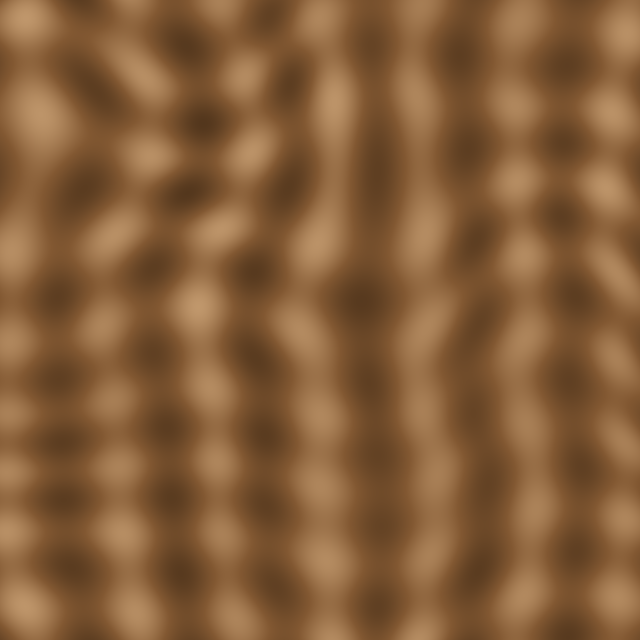
Write a three.js fragment shader that draws this texture.

```glsl
// Soft brown ripples: wavering upright bands broken into blurred beads.
varying vec2 vUv;

const float TAU = 6.2831853;
const float BAND_COUNT = 6.5;
const float BEAD_COUNT = 7.5;
const vec3 DARK_BROWN = vec3(0.32, 0.21, 0.11);
const vec3 MID_BROWN = vec3(0.51, 0.345, 0.195);
const vec3 PALE_TAN = vec3(0.75, 0.59, 0.42);

float hash(vec2 cell) {
  vec3 p = fract(vec3(cell.xyx) * 0.1031);
  p += dot(p, p.yzx + 33.33);
  return fract((p.x + p.y) * p.z);
}

// Smooth value noise from -1 to 1
float noise(vec2 p) {
  vec2 cell = floor(p);
  vec2 f = fract(p);
  vec2 s = f * f * f * (f * (f * 6.0 - 15.0) + 10.0);
  float low = mix(hash(cell), hash(cell + vec2(1.0, 0.0)), s.x);
  float high = mix(hash(cell + vec2(0.0, 1.0)), hash(cell + 1.0), s.x);
  return 2.0 * mix(low, high, s.y) - 1.0;
}

// Upright bands that sway sideways and vary in strength
float bands(vec2 uv, float sway) {
  float drift = sway * noise(uv * vec2(2.2, 3.4) + 17.3);
  float wobble = 0.3 * sway * noise(uv * vec2(4.0, 7.5) + 5.1);
  float strength = 0.77 + 0.28 * noise(uv * 3.0 + 41.7);
  return strength * cos(TAU * (uv.x * BAND_COUNT - 0.27 + drift + wobble));
}

// Crosswise swells that pinch the bands into beads
float beads(vec2 uv, float slip) {
  float drift = slip * noise(uv * vec2(3.6, 2.2) + 63.9);
  float strength = 0.42 + 0.3 * noise(uv * 2.6 + 29.2);
  return strength * cos(TAU * (uv.y * BEAD_COUNT + drift));
}

vec3 brownRamp(float height) {
  vec3 shade = mix(MID_BROWN, DARK_BROWN, clamp(-height, 0.0, 1.15));
  return mix(shade, PALE_TAN, clamp(height, 0.0, 1.15));
}

void main() {
  float height = bands(vUv, 0.3) + beads(vUv, 0.55);
  height += 0.2 * noise(vUv * 5.0 + 88.4);
  gl_FragColor = vec4(brownRamp(height * 0.62 + 0.02), 1.0);
}
```
